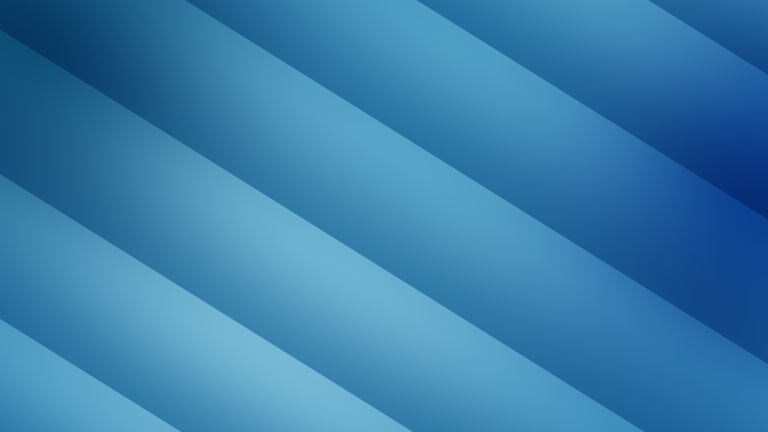
This background is drawn by a Shadertoy shader. Its source:

```glsl
// Diagonal overlapping blue bands with soft shadows and broad glows.
#define SLOPE 0.6245        // fall of the band edges
#define SPACING 0.335       // vertical distance between edges
#define EDGE_OFFSET 0.0694  // drop of the first edge at the left side
#define SHADOW_START 0.12   // where the shade begins inside a band
#define SHADOW_TINT vec3(0.46, 0.70, 0.81)
#define BASE_BLUE vec3(0.20, 0.54, 0.73)
#define PALE_BLUE vec3(0.47, 0.73, 0.84)
#define SKY_BLUE vec3(0.33, 0.64, 0.78)
#define DARK_TEAL vec3(0.05, 0.30, 0.46)
#define NAVY vec3(0.04, 0.24, 0.56)

// Soft round falloff: 1 at the centre, fading with distance.
float glow(vec2 p, vec2 centre, float radius) {
    vec2 d = (p - centre) / radius;
    return exp(-dot(d, d));
}

// Broad colour field; x is scaled so the composition spans any canvas.
vec3 colourField(vec2 p) {
    vec3 colour = BASE_BLUE;
    colour = mix(colour, PALE_BLUE, glow(p, vec2(0.65, 0.28), 0.70));
    colour = mix(colour, SKY_BLUE, 0.7 * glow(p, vec2(1.00, 0.70), 0.32));
    colour = mix(colour, SKY_BLUE, 0.8 * glow(p, vec2(1.45, 1.00), 0.40));
    colour = mix(colour, DARK_TEAL, glow(p, vec2(0.05, 0.95), 0.44));
    colour = mix(colour, NAVY, glow(p, vec2(1.80, 0.54), 0.40));
    return colour;
}

// Shade that deepens towards the next edge, then stops sharply.
float bandShadow(vec2 p) {
    float band = (1.0 - p.y - SLOPE * p.x - EDGE_OFFSET) / SPACING;
    float f = fract(band);
    float pixel = length(vec2(SLOPE, 1.0)) / (SPACING * iResolution.y);
    float edge = clamp((1.0 - f) / pixel, 0.0, 1.0);
    return smoothstep(SHADOW_START, 1.08, f) * edge;
}

void mainImage(out vec4 fragColor, in vec2 fragCoord) {
    vec2 p = fragCoord / iResolution.xy * vec2(16.0 / 9.0, 1.0);
    vec3 colour = colourField(p);
    colour *= mix(vec3(1.0), SHADOW_TINT, bandShadow(p));
    fragColor = vec4(colour, 1.0);
}
```
